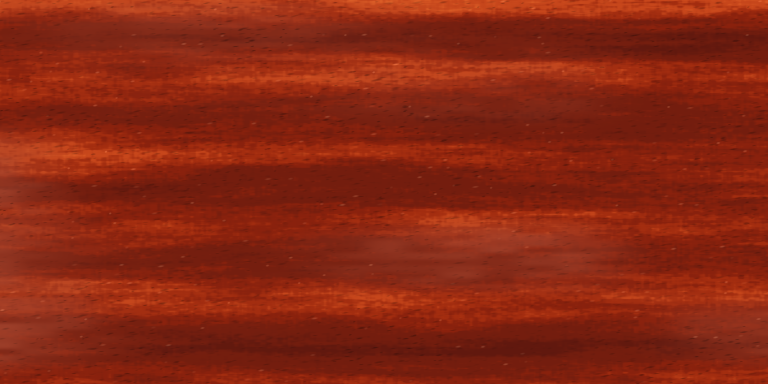
A WebGL 2 fragment shader for this texture:

```glsl
#version 300 es
precision highp float;
// Polished red hardwood: soft horizontal bands, fine streaks, short pores and pale flecks.

uniform vec2 u_resolution;
out vec4 fragColor;

const float TAU = 6.2831853;
const float BAND_COUNT = 5.05;     // bright bands over the height
const float BAND_CONTRAST = 0.20;
const float BAND_WARP = 0.07;
const float STREAK_CONTRAST = 0.72;
const float FIBRE_CONTRAST = 0.30;
const float GRAIN_CONTRAST = 0.13;
const float WEAVE_CONTRAST = 0.06;
const float PORE_DEPTH = 0.30;
const float FLECK_LIGHT = 0.17;
const float HAZE_AMOUNT = 0.55;
const float PORE_TILT = 0.14;

const vec3 SHADOW = vec3(0.38, 0.095, 0.055);
const vec3 MAROON = vec3(0.455, 0.115, 0.055);
const vec3 RED    = vec3(0.54, 0.130, 0.050);
const vec3 RUST   = vec3(0.64, 0.175, 0.060);
const vec3 ORANGE = vec3(0.78, 0.275, 0.105);
const vec3 GLOW   = vec3(0.89, 0.390, 0.160);
const vec3 HAZE   = vec3(0.66, 0.280, 0.190);

float hash(vec2 cell, uint seed) {
    uvec2 q = uvec2(ivec2(cell));
    uint h = q.x * 1597334u ^ q.y * 3812015u ^ seed * 668265u;
    h = h * 747796405u + 2891336453u;
    h = ((h >> ((h >> 28u) + 4u)) ^ h) * 277803737u;
    h = (h >> 22u) ^ h;
    return float(h >> 8u) / 16777216.0;
}

float noise(vec2 p, uint seed) {
    vec2 i = floor(p), f = fract(p);
    f = f * f * f * (f * (f * 6.0 - 15.0) + 10.0);
    float low = mix(hash(i, seed), hash(i + vec2(1, 0), seed), f.x);
    float high = mix(hash(i + vec2(0, 1), seed), hash(i + vec2(1, 1), seed), f.x);
    return mix(low, high, f.y);
}

// Layered noise centred on zero
float layeredNoise(vec2 p, uint seed) {
    float sum = 0.0, weight = 0.5;
    for (uint k = 0u; k < 4u; k++) {
        sum += weight * (noise(p, seed + k) - 0.5);
        p = p * vec2(1.9, 2.1) + vec2(3.7, 8.3);
        weight *= 0.58;
    }
    return sum;
}

// Soft tilted dashes, one at most in each cell of a row-shifted grid
float dashes(vec2 p, vec2 cellSize, vec2 halfSize, float density, uint seed) {
    vec2 g = p / cellSize;
    g.x += 7.0 * hash(vec2(floor(g.y), 0.0), seed);
    vec2 cell = floor(g);
    vec2 centre = mix(vec2(0.32), vec2(0.68), vec2(hash(cell, seed + 1u), hash(cell, seed + 2u)));
    vec2 d = (fract(g) - centre) * cellSize;
    d.y -= PORE_TILT * d.x;
    float size = mix(0.4, 1.0, hash(cell, seed + 3u));
    float shape = 1.0 - smoothstep(0.1, 1.0, length(d / (halfSize * vec2(size, 1.0))));
    float present = step(hash(cell, seed + 4u), density);
    return shape * present * mix(0.2, 1.0, hash(cell, seed + 5u));
}

vec3 woodRamp(float t) {
    vec3 c = mix(SHADOW, MAROON, smoothstep(0.0, 0.26, t));
    c = mix(c, RED, smoothstep(0.30, 0.47, t));
    c = mix(c, RUST, smoothstep(0.47, 0.61, t));
    c = mix(c, ORANGE, smoothstep(0.61, 0.77, t));
    return mix(c, GLOW, smoothstep(0.77, 1.0, t));
}

void main() {
    vec2 p = gl_FragCoord.xy / u_resolution.y;

    // Broad bands that drift and fade along the grain
    float drift = BAND_WARP * layeredNoise(p * vec2(0.8, 3.5), 11u);
    vec2 w = p + vec2(0.0, drift);
    float fade = 0.6 + 0.8 * noise(p * vec2(1.0, 5.0), 21u);
    float tone = 0.45 + BAND_CONTRAST * fade * cos(TAU * (w.y * BAND_COUNT - 0.05));

    // Long streaks, thin fibres, fine surface grain and faint cross weave
    tone += STREAK_CONTRAST * layeredNoise(w * vec2(0.9, 12.0), 31u);
    tone += FIBRE_CONTRAST * layeredNoise(w * vec2(5.0, 60.0), 41u);
    tone += GRAIN_CONTRAST * (noise(p * vec2(70.0, 170.0), 51u) - 0.5);
    tone += WEAVE_CONTRAST * (noise(p * vec2(150.0, 50.0), 52u) - 0.5);
    vec3 colour = woodRamp(tone);

    // Cloudy sheen, broken up by the fibres
    float sheen = smoothstep(0.40, 0.90, noise(p * vec2(1.3, 5.0) + 4.3, 61u));
    sheen *= 0.5 + noise(p * vec2(10.0, 60.0), 62u);
    colour = mix(colour, HAZE, HAZE_AMOUNT * sheen);

    // Dark pores, gathered in loose patches
    float patches = 0.2 + 0.8 * noise(p * vec2(3.0, 9.0), 71u);
    float pores = 0.0;
    for (uint k = 0u; k < 3u; k++) {
        float scale = 1.0 - 0.17 * float(k);
        vec2 q = p + vec2(0.37, 0.113) * float(k);
        pores += dashes(q, vec2(0.066, 0.017) * scale, vec2(0.020, 0.0040) * scale, 0.45, 80u + 10u * k);
    }
    colour *= 1.0 - PORE_DEPTH * patches * min(pores, 1.0);

    // Sparse pale flecks
    float flecks = dashes(p + 0.21, vec2(0.055, 0.023), vec2(0.012, 0.0040), 0.13, 120u);
    colour += FLECK_LIGHT * flecks * vec3(0.75, 0.80, 0.65);

    fragColor = vec4(clamp(colour, 0.0, 1.0), 1.0);
}
```
